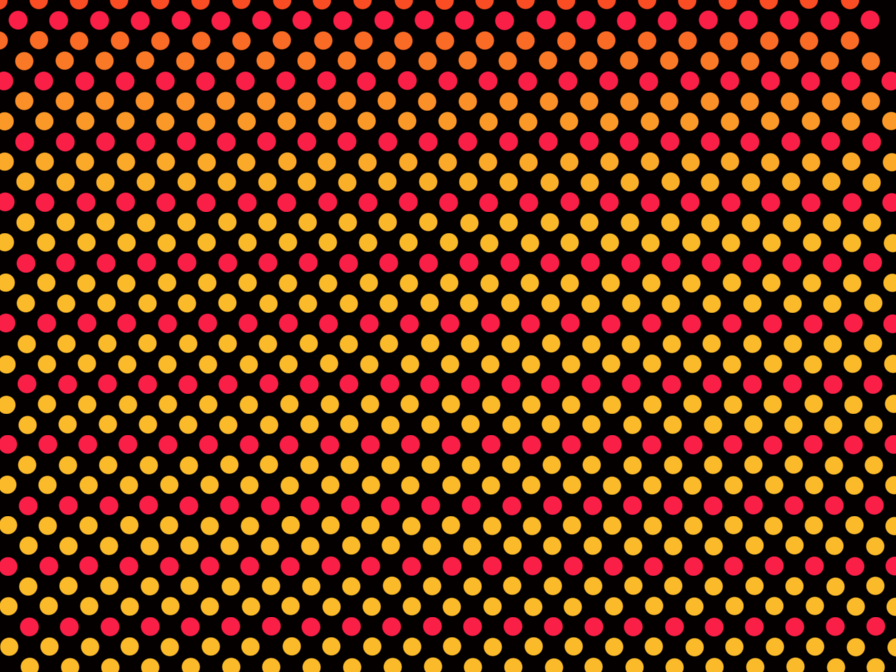
A WebGL 2 fragment shader for this pattern:

```glsl
#version 300 es
precision highp float;
uniform vec2 u_resolution;
out vec4 fragColor;

float hash(vec2 p) {
    vec3 q = fract(vec3(p.xyx) * 0.1031);
    q += dot(q, q.yzx + 33.33);
    return fract((q.x + q.y) * q.z);
}

// Warm ramp: orange-red at the top easing into yellow
vec3 rampColor(float depth) {
    float t = 1.0 - clamp(depth / 0.4, 0.0, 1.0);
    return mix(vec3(0.98, 0.73, 0.16), vec3(0.98, 0.30, 0.14), t * t);
}

void main() {
    // Canvas heights, measured down from the upper left
    vec2 p = gl_FragCoord.xy / u_resolution.y;
    p.y = 1.0 - p.y;
    vec2 pitch = vec2(0.06, 0.03007);

    // Staggered rows, with a slow sideways drift
    float row = round((p.y - 0.0304) / pitch.y);
    float centerY = 0.0304 + row * pitch.y;
    float offset = 0.58 - 0.5 * mod(row, 2.0) + 0.15 * centerY;

    // The two top rows lean left and end early
    float topRows = 1.0 - step(1.5, row);
    offset -= topRows * 0.13 * max(0.0, 1.0 - 0.75 * p.x);
    float col = round(p.x / pitch.x - offset);
    vec2 center = vec2((col + offset) * pitch.x, centerY);

    // Small placement errors
    vec2 id = vec2(col, row) + 17.0;
    center += (vec2(hash(id), hash(id + 41.7)) - 0.5) * 0.0016;

    // Every third row is crimson and slightly larger
    bool accent = mod(row, 3.0) < 0.5;
    vec3 dotColor = accent ? vec3(0.98, 0.12, 0.28) : rampColor(centerY);
    float radius = accent ? 0.0139 : 0.0135;

    // Soft-edged discs on near-black
    float edge = max(1.0 / u_resolution.y, 0.0015);
    float disc = 1.0 - smoothstep(-edge, edge, length(p - center) - radius);
    disc *= 1.0 - topRows * step(1.314, center.x);
    fragColor = vec4(mix(vec3(0.02, 0.0, 0.0), dotColor, disc), 1.0);
}
```
